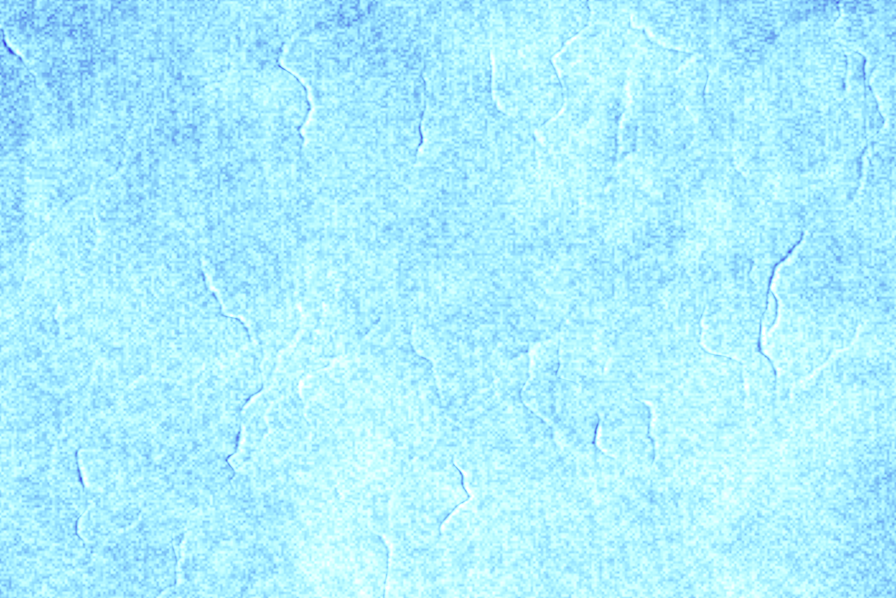
Write a WebGL 2 fragment shader that draws this texture.

```glsl
#version 300 es
precision highp float;
// Pale cyan crumpled paper: fine grain, soft mottling and thin, side-lit creases.

#define BASE_TONE 0.733
#define GRAIN_SCALE 235.0
#define GRAIN_AMOUNT 0.27
#define MOTTLE_AMOUNT 0.24
#define RELIEF_AMOUNT 0.42
#define EDGE_SHADE 0.125
#define CREASE_COUNT 44
#define CREASE_WIDTH 0.0030
#define CREASE_DARK 0.27
#define CREASE_LIGHT 0.25

uniform vec2 u_resolution;
out vec4 fragColor;

float hash(vec2 p) {
    return fract(sin(dot(p, vec2(127.1, 311.7))) * 43758.55);
}

float noise(vec2 p) {
    vec2 cell = floor(p), f = fract(p);
    f = f * f * (3.0 - 2.0 * f);
    float low = mix(hash(cell), hash(cell + vec2(1.0, 0.0)), f.x);
    float high = mix(hash(cell + vec2(0.0, 1.0)), hash(cell + vec2(1.0, 1.0)), f.x);
    return mix(low, high, f.y);
}

float fbm(vec2 p) {
    float sum = 0.0, weight = 0.5;
    for (int i = 0; i < 4; i++) {
        sum += weight * noise(p);
        p = mat2(1.6, 1.2, -1.2, 1.6) * p + 7.3;
        weight *= 0.5;
    }
    return sum / 0.9375;
}

// Height of the small folds: sharp ridges along the noise midline
float foldHeight(vec2 p) {
    p += 0.06 * vec2(noise(p * 9.0), noise(p * 9.0 + 31.0));
    float broad = 1.0 - abs(2.0 * noise(p * vec2(7.0, 4.5)) - 1.0);
    float small = 1.0 - abs(2.0 * noise(p * vec2(19.0, 14.0) + 5.0) - 1.0);
    return broad + 0.4 * small;
}

// Light and dark flanks of one crease; strong ones are short and steep
float crease(vec2 p, float id, float aspect) {
    float strength = hash(vec2(id, 1.7));
    strength *= strength;
    float turn = hash(vec2(id, 5.3)) - 0.5;
    float angle = mix(0.85 + 1.1 * turn, 1.75 + 1.3 * turn, smoothstep(0.04, 0.3, strength));
    float reach = mix(0.24, 0.13, strength) * (0.6 + 0.6 * hash(vec2(id, 9.1)));
    vec2 center = vec2(aspect * fract(id * 0.618), mix(0.04, 0.96, hash(vec2(id, 3.9))));
    vec2 dir = vec2(cos(angle), sin(angle));
    vec2 offset = p - center;
    float along = dot(offset, dir);
    float across = dot(offset, vec2(dir.y, -dir.x));
    if (abs(along) > reach || abs(across) > 0.08) return 0.0;

    // Bent path with finer kinks
    across += 0.055 * (noise(vec2(along * 15.0, id * 7.0)) - 0.5);
    across += 0.014 * (noise(vec2(along * 55.0, id * 13.0)) - 0.5);

    float patchy = noise(vec2(along * 28.0 + 3.0, id * 17.0));
    float fade = 1.0 - smoothstep(0.35 * reach, reach, abs(along));
    fade *= mix(0.3, 1.0, sqrt(strength)) * smoothstep(0.05, 0.6, patchy);
    float width = CREASE_WIDTH * (0.6 + 0.7 * patchy);
    float darkSide = across / width;
    float lightSide = (across - 2.0 * width) / (1.5 * width);
    float dark = exp(-darkSide * darkSide) * mix(0.5, 1.2, strength);
    float light = exp(-lightSide * lightSide);
    float shadow = exp(-abs(across) / 0.018);
    return fade * (CREASE_LIGHT * light - CREASE_DARK * dark - 0.03 * shadow);
}

// Pale cyan to periwinkle, driven by the red level
vec3 paperColor(float tone) {
    float depth = max(0.83 - tone, 0.0);
    float green = 1.0 - 2.1 * depth * depth;
    float blue = 1.0 - 0.35 * max(0.59 - tone, 0.0);
    return clamp(vec3(tone, green, blue), 0.0, 1.0);
}

void main() {
    vec2 p = gl_FragCoord.xy / u_resolution.y;
    float aspect = u_resolution.x / u_resolution.y;
    float tone = BASE_TONE;

    // Broad shade toward the left and upper edges
    vec2 fromGlow = (p - vec2(0.57 * aspect, 0.40)) * vec2(0.9, 1.15);
    tone -= EDGE_SHADE * smoothstep(0.28, 0.95, length(fromGlow));

    // Cloudy mottling
    tone += MOTTLE_AMOUNT * (fbm(p * 3.2 + 2.0) - 0.5);
    tone += 0.6 * MOTTLE_AMOUNT * (fbm(p * 13.0 + 19.0) - 0.5);

    // Small folds lit from the side
    float slope = foldHeight(p) - foldHeight(p + vec2(0.007, -0.005));
    tone += RELIEF_AMOUNT * slope * smoothstep(0.25, 0.75, noise(p * 5.0 + 41.0));

    // Scattered creases
    for (int i = 0; i < CREASE_COUNT; i++) {
        tone += crease(p, float(i) + 1.0, aspect);
    }

    // Fine and medium paper grain
    tone += GRAIN_AMOUNT * (noise(p * GRAIN_SCALE) - 0.5);
    tone += 0.5 * GRAIN_AMOUNT * (noise(p * GRAIN_SCALE * 0.47 + 11.0) - 0.5);

    fragColor = vec4(paperColor(tone), 1.0);
}
```
